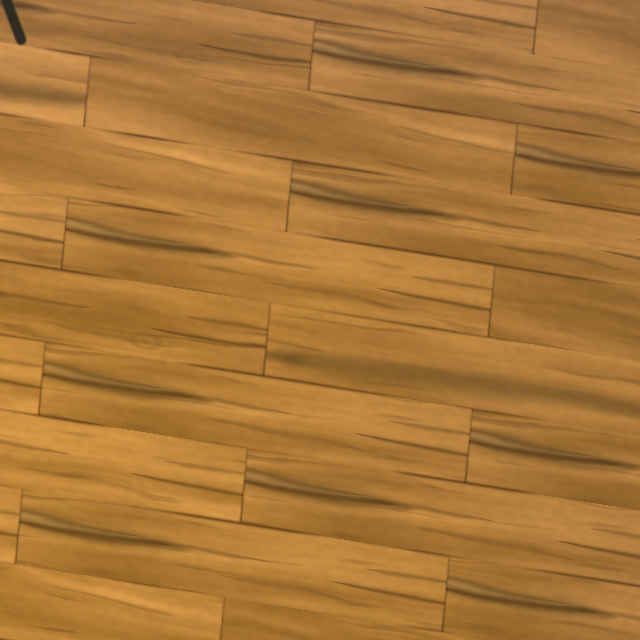
Reproduce this texture procedurally as a Shadertoy shader.

```glsl
// Slanted floor of staggered laminate boards with a repeating dark-streaked wood print.

const float BOARD_LENGTH = 0.677;
const float ROW_HEIGHT = 0.1158;
const vec3 WOOD_DARK = vec3(0.52, 0.35, 0.115);
const vec3 WOOD_LIGHT = vec3(0.85, 0.605, 0.295);
const vec3 SHADOW = vec3(0.45, 0.32, 0.125);
const vec3 STREAK = vec3(0.32, 0.21, 0.065);
const vec3 CREAM = vec3(0.77, 0.60, 0.35);
const vec3 SEAM = vec3(0.31, 0.19, 0.05);

// Print used by each board, three per row: 0 figured, 1 plain, 2 dark band, 3 figured with knot
const int PRINTS[33] = int[33](
    0, 0, 1,  3, 0, 0,  2, 1, 0,  1, 0, 0,  0, 0, 1,  3, 2, 0,
    0, 0, 0,  0, 0, 0,  0, 0, 0,  1, 1, 0,  0, 0, 0);

float hash(vec2 p) {
    vec3 q = fract(p.xyx * 0.1031);
    q += dot(q, q.yzx + 33.33);
    return fract((q.x + q.y) * q.z);
}

float noise(vec2 p) {
    vec2 i = floor(p), f = fract(p);
    f = f * f * (3.0 - 2.0 * f);
    return mix(mix(hash(i), hash(i + vec2(1, 0)), f.x),
               mix(hash(i + vec2(0, 1)), hash(i + vec2(1, 1)), f.x), f.y);
}

float fbm(vec2 p) {
    float sum = 0.0, gain = 0.5;
    for (int i = 0; i < 4; i++) {
        sum += gain * noise(p);
        p = p * vec2(1.9, 2.1) + 17.3;
        gain *= 0.4;
    }
    return sum / 0.812;
}

// Soft spindle running from a to b, pointed at both ends
float spindle(vec2 p, vec2 a, vec2 b, float width) {
    float t = clamp((p.x - a.x) / (b.x - a.x), 0.0, 1.0);
    float taper = 4.0 * t * (1.0 - t);
    float d = (p.y - mix(a.y, b.y, t)) / (width * taper + 0.002);
    return exp(-d * d) * smoothstep(0.0, 0.3, taper);
}

// Base grain; p.x runs along the board and p.y across it, both 0 to 1
vec3 grain(vec2 p, float seed) {
    vec2 q = p + vec2(seed * 7.0, seed * 3.0);
    float bands = fbm(q * vec2(2.2, 3.6));
    float fibres = noise(q * vec2(8.0, 20.0));
    float cracks = smoothstep(0.76, 1.0, noise(q * vec2(5.0, 15.0) + 40.0));
    float tone = 0.53 + 1.02 * (bands - 0.5) + 0.11 * (fibres - 0.5);
    vec3 wood = mix(WOOD_DARK, WOOD_LIGHT, clamp(tone, 0.0, 1.0));
    return mix(wood, STREAK, 0.26 * cracks);
}

// Forked streak at the left end, thin dark lines at the right end
vec3 figure(vec3 wood, vec2 p) {
    wood = mix(wood, SHADOW, 0.70 * spindle(p, vec2(-0.16, 0.38), vec2(0.42, 0.48), 0.16));
    wood = mix(wood, CREAM, 0.45 * spindle(p, vec2(-0.10, 0.36), vec2(0.33, 0.44), 0.055));
    wood = mix(wood, STREAK, 0.35 * spindle(p, vec2(-0.12, 0.28), vec2(0.30, 0.40), 0.038));
    wood = mix(wood, STREAK, 0.62 * spindle(p, vec2(-0.03, 0.47), vec2(0.37, 0.46), 0.062));
    wood = mix(wood, STREAK, 0.36 * spindle(p, vec2(0.26, 0.43), vec2(0.60, 0.45), 0.032));
    wood = mix(wood, STREAK, 0.55 * spindle(p, vec2(0.72, 0.58), vec2(1.06, 0.64), 0.030));
    wood = mix(wood, STREAK, 0.32 * spindle(p, vec2(0.80, 0.34), vec2(1.04, 0.38), 0.030));
    return mix(wood, STREAK, 0.20 * spindle(p, vec2(0.46, 0.74), vec2(0.80, 0.80), 0.032));
}

vec3 knot(vec3 wood, vec2 p) {
    float r = length((p - vec2(0.72, 0.76)) * vec2(14.0, 4.5));
    float rings = 0.5 + 0.5 * cos(r * 13.0);
    return mix(wood, SHADOW, 0.35 * rings * exp(-2.5 * r * r));
}

vec3 boardPrint(vec2 p, int kind, float variation) {
    float wobble = fbm(vec2(p.x * 6.0 + float(kind) * 9.0, p.y * 3.0)) - 0.5;
    float slant = kind == 1 ? 0.3 * p.x : 0.0;
    vec3 wood = grain(p + vec2(0.0, 0.15 * wobble - slant), float(kind) + 0.06 * variation);
    p.y += 0.11 * wobble;
    if (kind == 0 || kind == 3) wood = figure(wood, p);
    if (kind == 2) {
        vec2 spot = (p - vec2(0.06, 0.72)) * vec2(28, 9);
        wood = mix(wood, SHADOW, 0.70 * spindle(p, vec2(-0.15, 0.72), vec2(1.2, 0.62), 0.19));
        wood = mix(wood, STREAK, 0.35 * exp(-dot(spot, spot)));
    }
    return kind == 3 ? knot(wood, p) : wood;
}

// Line with a soft profile, wide enough to stay smooth on small canvases
float softLine(float d, float width) {
    float w = width + 0.3 / iResolution.y;
    return exp(-d * d / (w * w));
}

float segmentDistance(vec2 p, vec2 a, vec2 b) {
    vec2 ab = b - a;
    return length(p - a - ab * clamp(dot(p - a, ab) / dot(ab, ab), 0.0, 1.0));
}

void mainImage(out vec4 fragColor, in vec2 fragCoord) {
    vec2 pos = fragCoord / iResolution.xy;
    pos.y = 1.0 - pos.y;

    // Skewed board coordinates; rows narrow slightly toward the top
    float across = (pos.y - 0.158 * pos.x - 0.0651) / ROW_HEIGHT;
    across += 0.005 * across * (6.5 - across);
    float row = floor(across);
    float along = pos.x + 0.095 * pos.y - 0.1500 + 0.00703 * row;
    along = along / BOARD_LENGTH - 0.5 * mod(row, 2.0);
    float column = floor(along);
    vec2 local = vec2(along - column, across - row);

    int index = clamp(int(row) + 2, 0, 10) * 3 + clamp(int(column) + 1, 0, 2);
    float variation = hash(vec2(row, column) + 50.0);
    vec3 color = boardPrint(local, PRINTS[index], variation);
    color *= 0.97 + 0.06 * variation;

    // Seams between rows come and go along their length; butt joints are faint
    vec2 edge = min(local, 1.0 - local) * vec2(BOARD_LENGTH, ROW_HEIGHT);
    float wear = noise(vec2(pos.x * 9.0, floor(across + 0.5) * 5.0 + 60.0));
    float open = smoothstep(0.35, 0.9, wear);
    color = mix(color, SEAM, (0.05 + 0.6 * open) * softLine(edge.y, 0.0013 + 0.0008 * open));
    color = mix(color, SEAM, (0.25 + 0.3 * local.y) * softLine(edge.x, 0.0015));

    // Fine mottling, warm light from the left, paler reflection at the top and in patches
    color *= 1.0 + 0.05 * (noise(vec2(pos.x * 90.0, across * 16.0)) - 0.5);
    color *= 1.05 - 0.11 * pos.x;
    float pale = max(1.0 - 1.9 * pos.y, 0.5 * noise(pos * 3.0 + 5.0) * pos.x);
    color += vec3(0.0, 0.008, 0.07) * pale;

    // Dark rod in the upper left corner
    float rod = segmentDistance(pos, vec2(0.002, -0.02), vec2(0.033, 0.062));
    float blur = 0.0015 + 1.0 / iResolution.y;
    color = mix(color, vec3(0.18, 0.17, 0.13), 1.0 - smoothstep(0.008 - blur, 0.008 + blur, rod));
    fragColor = vec4(color, 1.0);
}
```
